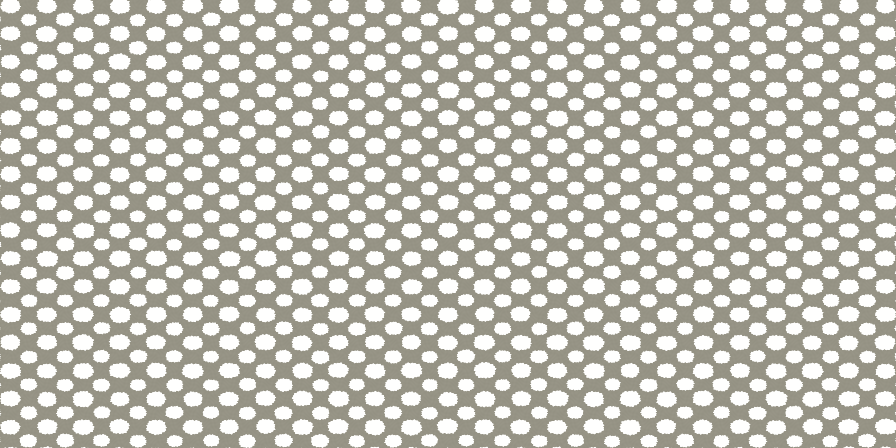
A WebGL 2 fragment shader for this pattern:

```glsl
#version 300 es
precision highp float;
// Staggered rows of ragged white spots on warm grey: large spots on a
// rectangular lattice, smaller ones at the cell centres. Layered sines around
// each spot fray its rim; hashes vary its size, proportions and position.

uniform vec2 u_resolution;
out vec4 fragColor;

vec3 hash3(vec2 p) {
    vec3 h = fract(p.xyx * vec3(0.1031, 0.1030, 0.0973));
    h += dot(h, h.yxz + 33.33);
    return fract((h.xxy + h.yzz) * h.zyx);
}

// Fraying of a rim by whole-number frequencies, so the outline closes.
float fray(float angle, vec3 phase) {
    vec3 turn = phase * 6.2832;
    return 0.030 * sin(angle * 5.0 + turn.x)
         + 0.034 * sin(angle * 11.0 + turn.y)
         + 0.038 * sin(angle * 19.0 + turn.z);
}

// Signed distance to a slightly squared, frayed ellipse.
float spot(vec2 p, vec2 radius, vec3 seed) {
    vec2 n = abs(p / radius) + 1e-4;
    float f = pow(pow(n.x, 2.3) + pow(n.y, 2.3), 1.0 / 2.3);
    float rim = 1.0 + fray(atan(p.y / radius.y, p.x / radius.x), seed);
    return (f - rim) * length(p) / f;
}

void main() {
    // Canvas heights, origin at the lower left
    vec2 uv = gl_FragCoord.xy / u_resolution.y;
    float pixel = 1.0 / u_resolution.y;

    // Lattice cells: about 24.6 across and 16 down
    vec2 pitch = vec2(0.08138, 0.06266);
    vec2 cell = (uv - vec2(0.0234, 0.9870)) / pitch;

    // Large spots on the lattice, then small ones half a cell away
    float dist = 1.0;
    for (int k = 0; k < 2; k++) {
        float small = float(k);
        vec2 local = cell - 0.5 * small;
        vec2 id = round(local);
        vec3 shape = hash3(id + vec2(71.0, 137.0) + 310.0 * small);
        vec3 seed = hash3(id + vec2(211.0, 89.0) + 170.0 * small);
        vec2 offset = (seed.xy - 0.5) * 0.0024;
        vec2 radius = mix(vec2(0.0222, 0.0166), vec2(0.0184, 0.0138), small);
        radius *= mix(0.94, 1.06, shape.x) + (shape.yz - 0.5) * 0.07;
        dist = min(dist, spot((local - id) * pitch - offset, radius, seed));
    }

    // Faint mottling of the grey ground
    float mottle = sin(uv.x * 391.0 + 2.0 * sin(uv.y * 173.0))
                 * sin(uv.y * 457.0 + 2.0 * sin(uv.x * 211.0));
    vec3 ground = vec3(0.588, 0.578, 0.522) + 0.008 * mottle;
    vec3 white = vec3(1.0, 1.0, 0.995);

    float cover = 1.0 - smoothstep(-0.6 * pixel, 0.6 * pixel, dist);
    fragColor = vec4(mix(ground, white, cover), 1.0);
}
```
